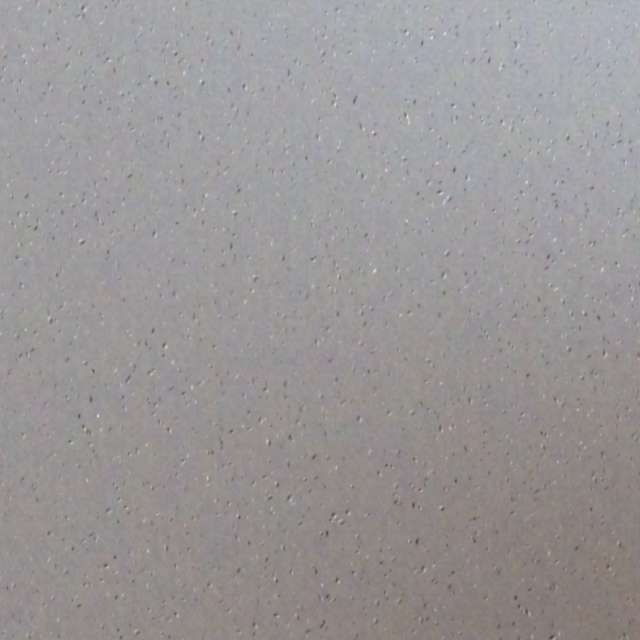
Give the GLSL for this texture, as a Shadertoy shader.

```glsl
// Satin metallic surface: a cool to warm diagonal sheen, faint tinted mottling
// and fine grain, scattered with tiny tilted pits and bright flakes.
// Built from a blended ramp, value noise and jittered grids of soft ellipses.

const vec3 WARM_SHADE = vec3(0.515, 0.472, 0.450);
const vec3 COOL_LIGHT = vec3(0.680, 0.694, 0.718);

float hash(vec2 p) {
    return fract(sin(dot(p, vec2(127.1, 311.7))) * 43758.5453);
}

vec2 hash2(vec2 p) {
    return vec2(hash(p), hash(p + 57.3));
}

float valueNoise(vec2 p) {
    vec2 cell = floor(p);
    vec2 f = fract(p);
    f = f * f * (3.0 - 2.0 * f);
    float low = mix(hash(cell), hash(cell + vec2(1.0, 0.0)), f.x);
    float high = mix(hash(cell + vec2(0.0, 1.0)), hash(cell + 1.0), f.x);
    return mix(low, high, f.y);
}

// Noise centred on zero
float signedNoise(vec2 p, float seed) {
    return valueNoise(p + seed) - 0.5;
}

// Broad light: brightest at upper right, darkest at lower right
vec3 sheen(vec2 p) {
    float left = mix(0.36, 0.77, p.y);
    float right = mix(-0.02, 1.04, smoothstep(-0.1, 1.1, p.y));
    float light = mix(left, right, smoothstep(0.0, 1.1, p.x));
    return mix(WARM_SHADE, COOL_LIGHT, light);
}

// Soft colour blotches, slightly taller than wide
vec3 mottling(vec2 p) {
    vec2 q = p * vec2(46.0, 34.0);
    float greenPurple = signedNoise(q, 11.0) + 0.6 * signedNoise(q * 2.1, 23.0);
    float yellowBlue = signedNoise(q, 37.0) + 0.6 * signedNoise(q * 2.1, 41.0);
    return greenPurple * vec3(-0.012, 0.014, -0.010)
         + yellowBlue * vec3(0.016, 0.006, -0.022);
}

float grain(vec2 p) {
    float coarse = signedNoise(p * vec2(120.0, 85.0), 5.0);
    float fine = signedNoise(p * vec2(250.0, 200.0), 71.0);
    return 0.024 * coarse + 0.036 * fine;
}

// Gaussian ellipse, long axis at the given angle
float softEllipse(vec2 d, float angle, vec2 radii) {
    vec2 axis = vec2(cos(angle), sin(angle));
    vec2 q = vec2(dot(d, axis), dot(d, vec2(-axis.y, axis.x))) / radii;
    return exp(-dot(q, q));
}

// Signed brightness of scattered specks: pits, flakes and pit-flake pairs
float specks(vec2 p, float density, float size, float chance, float seed) {
    vec2 home = floor(p * density);
    float sum = 0.0;
    for (int y = -1; y <= 1; y++) {
        for (int x = -1; x <= 1; x++) {
            vec2 cell = home + vec2(x, y);
            vec2 id = cell + seed;
            vec2 d = p - (cell + hash2(id)) / density;
            float present = step(hash(id + 13.7), chance);
            float strength = mix(0.25, 1.0, pow(hash(id + 29.1), 1.6));
            float angle = mix(0.55, 1.95, hash(id + 83.9));
            vec2 radii = size * vec2(mix(1.1, 2.0, hash(id + 5.3)), 0.85);
            float kind = hash(id + 101.3);
            float pit = softEllipse(d, angle, radii) * step(kind, 0.68);
            vec2 offset = size * vec2(1.5, -1.4) * sign(hash(id + 63.1) - 0.4);
            float flake = softEllipse(d - offset, angle, radii * 0.9) * step(0.38, kind);
            sum += present * strength * (0.20 * flake - 0.23 * pit);
        }
    }
    return sum;
}

void mainImage(out vec4 fragColor, in vec2 fragCoord) {
    vec2 canvas = fragCoord / iResolution.xy;
    vec2 p = fragCoord / iResolution.y;

    vec3 color = sheen(canvas) + mottling(p) + grain(p);

    // Specks gather in loose patches
    float patches = mix(0.65, 1.25, valueNoise(p * 9.0));
    float marks = specks(p, 48.0, 0.0024, 0.36, 3.0)
                + 0.65 * specks(p, 75.0, 0.0019, 0.34, 211.0);
    color += patches * marks * vec3(1.0, 0.99, 0.97);

    fragColor = vec4(clamp(color, 0.0, 1.0), 1.0);
}
```
